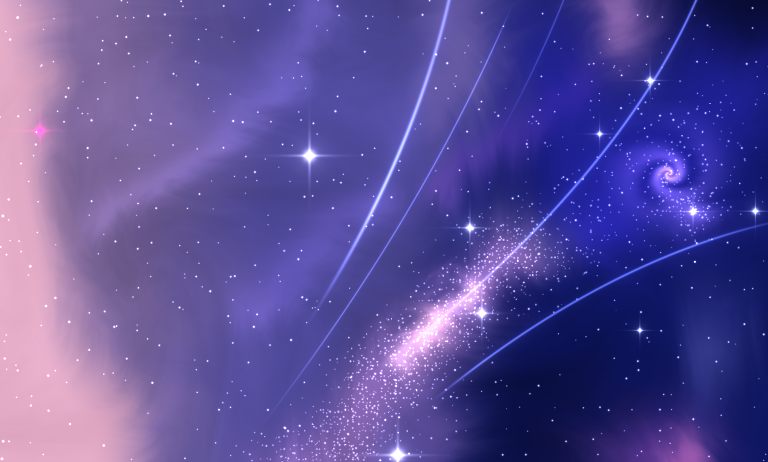
This background is drawn by a Shadertoy shader. Its source:

```glsl
// A violet night sky: rose clouds on the left melt into deep navy on the right.
// Layered sines bend soft clouds; hashed cells scatter the stars. A star river,
// a spiral galaxy and thin curved trails lie on top.

#define ROSE vec3(.93, .70, .80)
#define MAUVE vec3(.50, .41, .62)
#define VIOLET vec3(.29, .27, .57)
#define NAVY vec3(.05, .08, .37)
#define ROYAL vec3(.17, .16, .74)
#define LILAC vec3(.72, .53, .88)
#define TRAIL vec3(.48, .55, 1.)
#define CLOUD_SCALE 7.
#define CLOUD_WARP .065
#define STAR_RADIUS .0021
#define SPIRAL vec2(1.448, .624)

vec2 hash2(vec2 p) {
  vec3 q = fract(p.xyx * vec3(.1031, .1030, .0973));
  q += dot(q, q.yzx + 33.33);
  return fract((q.xx + q.yz) * q.zy);
}

// Layered, rotated sines; roughly -1 to 1
float clouds(vec2 p) {
  float sum = 0., amp = .5;
  for (int i = 0; i < 6; i++) {
    p = mat2(.8, .6, -.6, .8) * p + 1.7;
    p += .6 * sin(p.yx * 1.3 + float(i));
    sum += amp * sin(p.x) * cos(p.y * 1.1);
    p *= 1.85;
    amp *= .58;
  }
  return sum;
}

// Gaussian spot: center in xy, radii in zw
float blob(vec2 p, vec4 spot) {
  vec2 d = (p - spot.xy) / spot.zw;
  return exp(-dot(d, d));
}

// Soft ribbon between two points
float ribbon(vec2 p, vec2 a, vec2 b, float width) {
  vec2 ab = b - a;
  float t = clamp(dot(p - a, ab) / dot(ab, ab), 0., 1.);
  float d = length(p - a - ab * t) / width;
  return exp(-d * d);
}

// Trail along x = c.x + c.y s + c.z s^2, where s = q.y
float trail(vec2 q, vec3 c, float start, float end, float width) {
  float s = q.y, slope = c.y + 2. * c.z * s;
  float d = abs(q.x - c.x - s * (c.y + c.z * s)) / sqrt(1. + slope * slope);
  float w = max(width, .6 / iResolution.y);
  float fade = smoothstep(start, start + .12, s) * (1. - smoothstep(end - .3, end, s));
  return fade * (exp(-d * d / (w * w)) + .12 * exp(-d / (w * 4.)));
}

// One random star in some of the grid cells
float starField(vec2 p, float cells, float density) {
  vec2 id = floor(p * cells), rnd = hash2(id + cells);
  vec2 pos = .25 + .5 * hash2(id + 71.);
  float radius = max(STAR_RADIUS * (.45 + .6 * rnd.y), .7 / iResolution.y);
  float d = length(fract(p * cells) - pos) / cells / radius;
  return step(rnd.x, density) * exp(-d * d) * (.35 + .65 * rnd.y);
}

// Glowing star with a four-pointed flare
float flare(vec2 p, vec2 center, float size) {
  vec2 d = abs(p - center);
  float r = length(d) / size, w = max(size * .035, .7 / iResolution.y);
  vec2 thin = exp(-d * d / (w * w)), reach = exp(-d * 3. / size);
  return exp(-r * r * 55.) + .3 * exp(-r * 4.5) + .65 * dot(thin.yx, reach);
}

void mainImage(out vec4 fragColor, in vec2 fragCoord) {
  vec2 p = fragCoord / iResolution.xy * vec2(1.6623, 1.);
  float n = clouds(p * CLOUD_SCALE), m = clouds(p.yx * CLOUD_SCALE * .8 + 9.);
  vec2 w = p + CLOUD_WARP * vec2(n, m);

  // Broad sweep from rose to navy
  float low = 1. - p.y;
  vec3 col = mix(MAUVE, VIOLET, smoothstep(.2, .62, w.x));
  col = mix(col, NAVY, smoothstep(-.16, .17, w.x - .97 - .12 * p.y * p.y));
  float rose = 1. - smoothstep(-.1, .1, w.x - .08 - .2 * low * low);
  col = mix(col, ROSE + .05 * n, rose * .95);
  col *= 1. + .15 * m * (1. - rose);

  // Faint diagonal veils
  col += vec3(.10, .08, .13) * ribbon(w, vec2(.25, .5), vec2(.72, 1.), .045);
  col += vec3(.08, .06, .13) * ribbon(w, vec2(.52, .36), vec2(.82, .56), .05);
  col += vec3(.13, .05, .14) * ribbon(w, vec2(.98, .6), vec2(1.24, .84), .045);

  // Blue light and dark hollows of the night side
  col = mix(col, ROYAL, .75 * blob(w, vec4(1.42, .64, .2, .16)));
  col = mix(col, ROYAL, .5 * blob(w, vec4(1.57, .82, .12, .13)));
  col = mix(col, ROYAL, .45 * blob(w, vec4(1.18, .83, .15, .17)));
  col = mix(col, ROYAL * 1.1, .6 * blob(w, vec4(1.29, .54, .09, .08)));
  col *= 1. - .5 * blob(w, vec4(1.66, 1., .2, .12));
  col *= 1. - .35 * blob(w, vec4(1.2, .05, .18, .15));

  // Grey-lilac cloud tufts
  col = mix(col, vec3(.45, .39, .67), .75 * blob(w, vec4(.99, .87, .075, .2)));
  col = mix(col, vec3(.58, .42, .70), .9 * blob(w, vec4(1.34, .97, .1, .085)));
  col = mix(col, vec3(.28, .29, .62), .65 * blob(w, vec4(1.53, .24, .075, .13)));
  col = mix(col, vec3(.43, .25, .62), .7 * blob(w, vec4(1.42, .02, .14, .09)));
  col = mix(col, vec3(.74, .42, .75), .7 * blob(w, vec4(1.49, .02, .05, .06)));
  col = mix(col, vec3(.40, .32, .63), .65 * blob(w, vec4(.96, .05, .07, .09)));
  col = mix(col, vec3(.42, .36, .65), .7 * blob(w, vec4(1.15, .49, .09, .07)));

  // Star river, widening towards the bottom
  float river = ribbon(w, vec2(.66, -.02), vec2(1.12, .44), .1 - .11 * min(p.y, .5));
  col = mix(col, LILAC * (.88 + .25 * n), .72 * river);
  col += vec3(.4, .3, .28) * ribbon(w, vec2(.87, .2), vec2(1.05, .38), .022);
  col += vec3(.28, .2, .16) * blob(w, vec4(.93, .26, .04, .05));

  // Spiral galaxy and its bright knots
  vec2 g = (p - SPIRAL) * vec2(1., 1.15);
  float r = length(g) + .003, knots = blob(w, vec4(1.495, .54, .055, .035));
  float arms = .5 + .5 * cos(2. * atan(g.y, g.x) - 5. * log(r) + 2. * n);
  col += LILAC * (.75 * arms * exp(-r * 17.) + .7 * exp(-r * r * 1800.) + .4 * knots);

  // Scattered stars, dense near river and galaxy
  float dust = river + knots + .7 * exp(-r * 12.) + .7 * blob(p, vec4(1.16, .47, .12, .07));
  for (float k = 0.; k < 3.; k++) {
    float far = starField(p + .23 * k, 70. + 29. * k, .38 * dust);
    col += vec3(.88, .86, 1.) * (starField(p + .37 * k, 17. + 11. * k, .12) + .65 * far);
  }

  // Curved trails
  vec2 q = vec2(p.x, low);
  float glint = .55 + .45 * blob(q, vec4(.84, .38, .2, .2));
  float trails = glint * trail(q, vec3(.972, -.23, -.294), -.15, .74, .0037);
  trails += .38 * trail(q, vec3(1.113, -.418, -.19), 0., .95, .0017);
  trails += .65 * trail(q, vec3(1.507, -.436, -.53), -.15, .8, .0026);
  trails += .25 * trail(q, vec3(1.22, -.4, -.25), -.15, .35, .0018);
  trails += .6 * trail(vec2(p.y, p.x - .967), vec3(.157, .797, -.403), -.04, .8, .0025);
  col += TRAIL * trails;

  // Bright flares: position and size
  vec3 flares[9] = vec3[9](vec3(.67, .663, .085), vec3(1.017, .507, .055),
    vec3(.861, .015, .09), vec3(1.407, .826, .045), vec3(1.298, .71, .035),
    vec3(1.635, .543, .045), vec3(1.385, .285, .032), vec3(1.043, .322, .06),
    vec3(1.5, .542, .045));
  for (int i = 0; i < 9; i++)
    col += vec3(.82, .84, .95) * flare(p, flares[i].xy, flares[i].z);
  col += vec3(.45, -.05, .2) * flare(p, vec2(.087, .717), .07);
  fragColor = vec4(clamp(col, 0., 1.), 1.);
}
```
